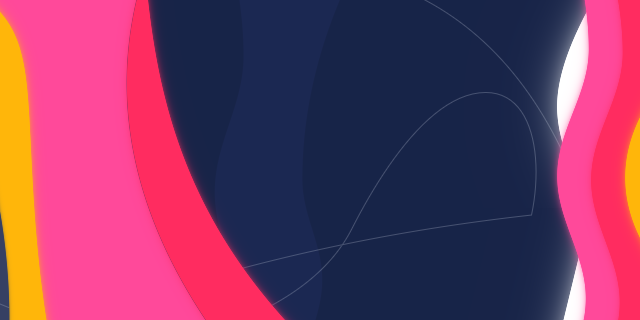
A Shadertoy shader for this background:

```glsl
// Layered wavy ribbons of pink, red and yellow around a dark navy field with thin curves.
#define NAVY vec3(0.092, 0.140, 0.282)
#define NAVY_BAND vec3(0.106, 0.157, 0.322)
#define SLATE vec3(0.21, 0.25, 0.39)
#define PINK vec3(1.0, 0.285, 0.604)
#define RED vec3(1.0, 0.172, 0.376)
#define YELLOW vec3(1.0, 0.714, 0.040)
#define LINE_COLOR vec3(0.62, 0.66, 0.74)
#define LINE_ALPHA 0.42
#define LINE_WIDTH 0.0026
#define HALO_WIDTH 0.010
#define HALO_ALPHA 0.42
#define TAU 6.2831853

// Turns a horizontal offset from an edge into an approximate distance.
float edgeDistance(float offset) {
    vec2 slope = vec2(dFdx(offset), dFdy(offset)) * iResolution.y;
    return offset / max(length(slope), 0.001);
}

// Paints a shape (negative distance inside) with a soft halo around it.
vec3 paint(vec3 below, vec3 color, float d, float haloWidth, float haloAlpha) {
    float pixel = 0.75 / iResolution.y;
    float halo = haloAlpha * exp(-max(d, 0.0) / haloWidth);
    float cover = 1.0 - smoothstep(-pixel, pixel, d);
    return mix(below, color, max(halo, cover));
}

vec3 paintRibbon(vec3 below, vec3 color, float d) {
    return paint(below, color, d, HALO_WIDTH, HALO_ALPHA);
}

// Unit wave measured downward from its crest, stretched above the crest.
float wave(float fromCrest, float period) {
    fromCrest *= fromCrest < 0.0 ? 0.6 : 1.0;
    return cos(TAU * fromCrest / period);
}

float segmentDistance(vec2 p, vec2 a, vec2 b) {
    vec2 ab = b - a;
    float t = clamp(dot(p - a, ab) / dot(ab, ab), 0.0, 1.0);
    return length(p - a - ab * t);
}

// Distance to a cubic curve sampled as short segments.
float curveDistance(vec2 p, vec2 a, vec2 b, vec2 c, vec2 d) {
    const int STEPS = 24;
    float nearest = 10.0;
    vec2 previous = a;
    for (int i = 1; i <= STEPS; i++) {
        float t = float(i) / float(STEPS);
        float u = 1.0 - t;
        vec2 next = u * u * u * a + 3.0 * u * u * t * b + 3.0 * u * t * t * c + t * t * t * d;
        nearest = min(nearest, segmentDistance(p, previous, next));
        previous = next;
    }
    return nearest;
}

vec3 paintLine(vec3 below, float d) {
    float pixel = 1.0 / iResolution.y;
    float width = max(LINE_WIDTH, pixel);
    float cover = clamp((0.5 * (width + pixel) - d) / pixel, 0.0, 1.0);
    return mix(below, LINE_COLOR, cover * LINE_ALPHA * LINE_WIDTH / width);
}

// Left edge of the right-hand ribbon; s runs downward from the top.
float ribbonEdge(float s) {
    return 1.792 + 0.047 * wave(s - 0.156, 0.781) - 0.012 * max(s - 0.156, 0.0);
}

void mainImage(out vec4 fragColor, in vec2 fragCoord) {
    vec2 p = fragCoord / iResolution.y;
    p.x *= 2.0 * iResolution.y / iResolution.x;
    float s = 1.0 - p.y;

    // Navy field with a faint wavy band
    float bandLeft = 0.716 + 0.045 * wave(s - 0.175, 0.85);
    float bend = s - 0.56;
    float bandRight = 0.945 + (bend < 0.0 ? 0.373 * bend * bend
                                          : 0.031 * (1.0 - cos(TAU * bend / 0.63)));
    float band = max(edgeDistance(bandLeft - p.x), edgeDistance(p.x - bandRight));
    vec3 color = paint(NAVY, NAVY_BAND, band, 0.01, 0.0);

    // Thin curves
    float arc = curveDistance(p, vec2(1.328, 1.0), vec2(1.507, 0.905), vec2(1.648, 0.75), vec2(1.753, 0.536));
    float sweep = curveDistance(p, vec2(0.747, 0.159), vec2(1.039, 0.237), vec2(1.344, 0.293), vec2(1.661, 0.328));
    float loopDown = curveDistance(p, vec2(1.661, 0.328), vec2(1.698, 0.505), vec2(1.667, 0.711), vec2(1.518, 0.711));
    float loopUp = curveDistance(p, vec2(1.518, 0.711), vec2(1.354, 0.711), vec2(1.198, 0.479), vec2(1.099, 0.284));
    float tail = curveDistance(p, vec2(1.099, 0.284), vec2(1.055, 0.198), vec2(0.977, 0.115), vec2(0.846, 0.044));
    color = paintLine(color, min(min(min(arc, sweep), min(loopDown, loopUp)), tail));

    // Glowing white shape and ribbons on the right
    float rise = s - 0.333;
    float whiteEdge = min(1.740 + rise * rise / (0.65 + abs(rise)), 1.807 + 0.243 * (p.y - 0.193));
    color = paint(color, vec3(1.0), edgeDistance(whiteEdge - p.x), 0.038, 0.36);
    color = paintRibbon(color, PINK, edgeDistance(ribbonEdge(s) - p.x));
    color = paintRibbon(color, RED, edgeDistance(ribbonEdge(s - 0.012) + 0.106 - p.x));
    float yellowEdge = 1.953 + 1.3 * (p.y - 0.445) * (p.y - 0.445);
    color = paintRibbon(color, YELLOW, edgeDistance(yellowEdge - p.x));

    // Pink, red and yellow layers on the left
    float pinkEdge = 0.396 + 0.45 * (s - 0.26) * (s - 0.26);
    float redEdge = 0.4635 + s * (0.11 + s * (0.161 + s * 0.157));
    float pink = edgeDistance(p.x - pinkEdge);
    color = paint(color, PINK, pink, HALO_WIDTH, 0.0);
    color = paintRibbon(color, RED, max(-pink, edgeDistance(p.x - redEdge)));
    float tongueEdge = 0.094 * (1.0 - exp(-9.6 * (s - 0.036))) + 0.052 * s * s * s;
    color = paintRibbon(color, YELLOW, edgeDistance(p.x - tongueEdge));

    // Slate corner with a short line
    float corner = edgeDistance(p.x - 0.03 * (1.0 - p.y * p.y / 0.118));
    color = paint(color, SLATE, corner, 0.004, 0.3);
    color = paintLine(color, segmentDistance(p, vec2(0.0, 0.05), vec2(0.027, 0.039)));

    fragColor = vec4(color, 1.0);
}
```
